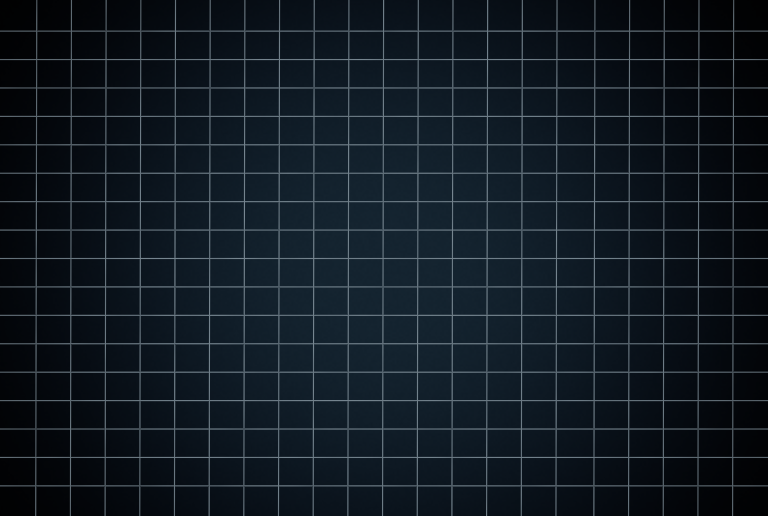
Give the GLSL for this pattern, as a Shadertoy shader.

```glsl
// Grid layout, as fractions of the canvas
const vec2 FIRST_LINE = vec2(0.0472, 0.0584);
const vec2 PITCH = vec2(0.04516, 0.05508);
const vec2 LAST_INDEX = vec2(20.0, 16.0);
const float SEAM_X = 0.7487;      // one column is slightly wider here
const float SEAM_EXTRA = 0.0042;
const float LEAN = 0.0014;        // sideways drift of the vertical lines

// Line look, width as a fraction of the canvas height
const float LINE_WIDTH = 0.0022;
const vec3 LINE_COLOR = vec3(0.47, 0.53, 0.57);
const float LINE_WEAR = 0.16;

// Backdrop glow
const vec3 GLOW_COLOR = vec3(0.075, 0.135, 0.180);
const vec3 EDGE_COLOR = vec3(0.004, 0.005, 0.007);
const vec3 FALLOFF_TINT = vec3(1.10, 1.00, 0.85);
const vec2 GLOW_CENTER = vec2(0.50, 0.48);
const vec2 GLOW_SCALE = vec2(2.0, 1.4);
const float GLOW_INNER = 0.10;
const float GLOW_OUTER = 1.25;
const float GRAIN = 0.006;
const float GRAIN_CELLS = 240.0;

float hash(vec2 p) {
    p = fract(p * vec2(0.1031, 0.1137));
    p += dot(p, p.yx + 33.33);
    return fract((p.x + p.y) * p.x * 7.31);
}

float noise(vec2 p) {
    vec2 cell = floor(p);
    vec2 f = fract(p);
    f = f * f * (3.0 - 2.0 * f);
    float low = mix(hash(cell), hash(cell + vec2(1.0, 0.0)), f.x);
    float high = mix(hash(cell + vec2(0.0, 1.0)), hash(cell + 1.0), f.x);
    return mix(low, high, f.y);
}

// Share of a pixel covered by a line of the given width
vec2 lineCoverage(vec2 dist, float width, float pixel) {
    vec2 left = max(dist - 0.5 * pixel, vec2(-0.5 * width));
    vec2 right = min(dist + 0.5 * pixel, vec2(0.5 * width));
    return clamp((right - left) / pixel, 0.0, 1.0);
}

vec3 backdrop(vec2 uv, float aspect) {
    float radius = length((uv - GLOW_CENTER) * GLOW_SCALE);
    float light = 1.0 - smoothstep(GLOW_INNER, GLOW_OUTER, radius);
    vec3 color = EDGE_COLOR + GLOW_COLOR * pow(vec3(light), FALLOFF_TINT);
    float grain = noise(uv * vec2(aspect, 1.0) * GRAIN_CELLS) - 0.5;
    return color + grain * GRAIN * (0.3 + light);
}

float gridLines(vec2 uv, float aspect, float pixel) {
    // Bend the layout: wider column, slight lean
    vec2 p = uv;
    p.x -= SEAM_EXTRA * step(SEAM_X, uv.x) + LEAN * (uv.y - 0.5);

    // Signed distance to the nearest line on each axis
    vec2 grid = (p - FIRST_LINE) / PITCH;
    vec2 index = clamp(round(grid), vec2(0.0), LAST_INDEX);
    vec2 dist = (grid - index) * PITCH * vec2(aspect, 1.0);

    // Uneven brightness along each line
    vec2 wear = vec2(noise(vec2(index.x * 7.0, uv.y * 24.0)),
                     noise(vec2(uv.x * 32.0, index.y * 7.0 + 190.0)));
    vec2 lines = lineCoverage(dist, LINE_WIDTH, pixel) * (1.0 - LINE_WEAR * wear);
    return max(lines.x, lines.y);
}

void mainImage(out vec4 fragColor, in vec2 fragCoord) {
    vec2 uv = fragCoord / iResolution.xy;
    float aspect = iResolution.x / iResolution.y;
    float pixel = 1.0 / iResolution.y;

    vec3 color = backdrop(uv, aspect);
    // Lines dim a little toward the corners
    float dim = 1.0 - 0.2 * smoothstep(0.5, 1.3, length((uv - GLOW_CENTER) * GLOW_SCALE));
    color = mix(color, LINE_COLOR * dim, gridLines(uv, aspect, pixel));
    fragColor = vec4(clamp(color, 0.0, 1.0), 1.0);
}
```
